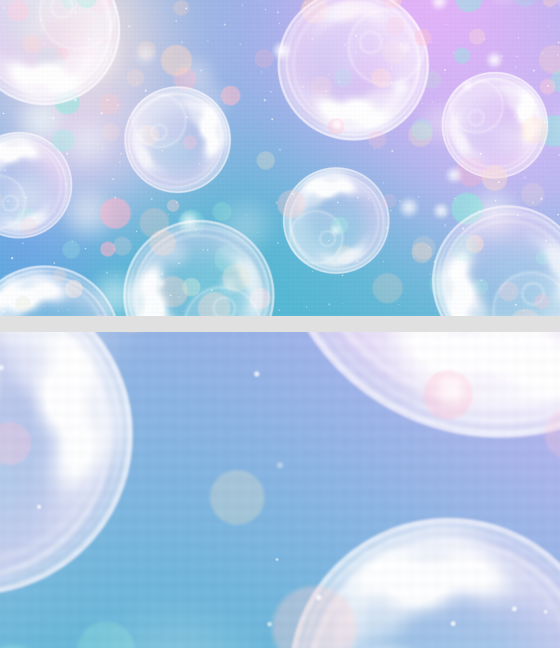
Top: the whole. Bottom: its middle third, enlarged.
This background is drawn by a Shadertoy shader. Its source:

```glsl
// Glassy soap bubbles and pastel bokeh over a soft teal, blue and violet wash.
// Bubbles sit on a staggered lattice with alternating sizes; light discs,
// glows and sparkles are scattered by hashed grids, under a faint weave.

float hash(vec2 p) {
    return fract(sin(dot(p, vec2(127.1, 311.7))) * 43758.5453);
}

float glow(vec2 p, vec2 center, float radius) {
    vec2 d = (p - center) / radius;
    return exp(-dot(d, d));
}

// Gaussian line of the given width around zero
float band(float x, float width) {
    return exp(-x * x / (width * width));
}

// Rose, peach and mint lights
vec3 pastel(float hue) {
    vec3 warm = mix(vec3(1.0, 0.68, 0.78), vec3(1.0, 0.84, 0.74), smoothstep(0.1, 0.5, hue));
    return mix(warm, vec3(0.52, 0.91, 0.85), smoothstep(0.58, 0.75, hue));
}

vec3 backdrop(vec2 p) {
    vec3 col = mix(vec3(0.32, 0.72, 0.82), vec3(0.54, 0.69, 0.89), smoothstep(0.1, 0.85, p.y));
    col = mix(col, vec3(0.40, 0.62, 0.90), 0.8 * glow(p, vec2(0.08, 0.24), 0.26));
    col = mix(col, vec3(0.77, 0.73, 0.95), 0.95 * glow(p, vec2(1.68, 0.58), 0.52));
    col = mix(col, vec3(0.88, 0.70, 0.97), glow(p, vec2(1.36, 1.0), 0.48));
    col = mix(col, vec3(0.87, 0.81, 0.94), 0.9 * glow(p, vec2(0.26, 0.58), 0.28));
    return mix(col, vec3(0.96, 0.89, 0.87), 0.85 * glow(p, vec2(0.25, 0.92), 0.28));
}

// One jittered disc per grid cell; tint 0 is white, 1 is coloured
vec3 scatter(vec3 col, vec2 p, float pitch, float maxRadius, float softness,
             float opacity, float density, float tint, float seed) {
    vec2 cell = floor(p / pitch);
    for (int y = -1; y <= 1; y++)
    for (int x = -1; x <= 1; x++) {
        vec2 id = cell + vec2(x, y);
        vec2 key = id + seed;
        vec2 center = (id + 0.15 + 0.7 * vec2(hash(key), hash(key + 31.7))) * pitch;
        float radius = maxRadius * mix(0.4, 1.0, hash(key + 57.3));
        float keep = density * (1.0 - 0.8 * glow(center, vec2(0.84, 0.5), 0.25));
        float present = step(hash(key + 83.1), keep);
        float edge = max(radius * softness, 1.5 / iResolution.y);
        float disc = 1.0 - smoothstep(radius - edge, radius, length(p - center));
        vec3 light = mix(vec3(1.0), pastel(hash(key + 11.9)), tint);
        col = mix(col, light, disc * present * opacity * mix(0.4, 1.0, hash(key + 7.7)));
    }
    return col;
}

// q is measured in bubble radii, angle points to the main reflection
vec3 bubble(vec3 col, vec2 q, float angle, float veil, float soft) {
    float d = length(q);
    if (d > 1.1) return col;
    float inside = 1.0 - smoothstep(1.0 - soft, 1.0 + soft, d);
    vec2 dir = vec2(cos(angle), sin(angle));
    vec2 side = vec2(-dir.y, dir.x);
    float facing = dot(q, dir) / max(d, 0.001);
    float around = atan(q.y, q.x) - angle;

    // Pearly film, clear near the very edge
    vec3 film = mix(vec3(0.97, 0.95, 0.99), vec3(0.97, 0.86, 0.97), 0.5 + 0.5 * sin(around + 4.0 * d));
    float body = veil + 0.2 * smoothstep(0.3, 0.8, d) - 0.16 * smoothstep(0.84, 0.95, d);
    col = mix(col, film, inside * body);

    // Faint reflected disc and a tiny bubble inside it
    float lens = length(q - 0.45 * side + 0.2 * dir) - 0.5;
    float bead = length(q - 0.25 * side + 0.28 * dir) - 0.14;
    float lensMask = 1.0 - smoothstep(-soft, soft, lens);
    float lines = 0.2 * band(lens, 0.015 + soft) + 0.2 * band(bead, 0.012 + soft);
    col = mix(col, vec3(1.0), inside * (0.13 * lensMask + lines));

    // Broad streaky crescents on opposite sides
    float streak = 0.8 + 0.13 * sin(around * 3.0 + d * 15.0) + 0.1 * sin(around * 8.0 - d * 9.0);
    float bright = band(d - 0.68, 0.25) * exp(-2.2 * (1.0 - facing)) * streak;
    float faint = band(d - 0.72, 0.18) * exp(-3.0 * (1.0 + facing)) * streak;
    float cloud = smoothstep(0.08, 0.72, bright) + 0.7 * smoothstep(0.1, 0.9, faint);
    col = mix(col, vec3(0.995), inside * min(cloud, 0.96));

    // Thin concentric rings, each brighter over part of its turn
    float sweep = 0.5 + 0.5 * sin(around * 2.0 + 1.0);
    float rings = 0.55 * band(d - 0.98, 0.009 + soft)
                + mix(0.15, 0.4, sweep) * band(d - 0.925, 0.01 + soft)
                + mix(0.4, 0.15, sweep) * band(length(q + 0.025 * dir) - 0.875, 0.012 + soft)
                + 0.2 * band(length(q - 0.03 * side) - 0.82, 0.02 + soft);
    return mix(col, vec3(1.0), inside * min(rings, 0.9));
}

void mainImage(out vec4 fragColor, in vec2 fragCoord) {
    vec2 p = fragCoord / iResolution.y;
    vec3 col = backdrop(p);

    // Distant haze and coloured discs
    col = scatter(col, p, 0.24, 0.13, 1.0, 0.6, 0.6, 0.15, 3.0);
    col = scatter(col, p, 0.13, 0.058, 0.2, 0.6, 0.5, 0.9, 19.0);

    // Staggered lattice of bubbles, large and small in a checkerboard
    for (int j = 0; j < 3; j++)
    for (int i = 0; i < 4; i++) {
        float row = float(j), column = float(i);
        bool large = (i + j) % 2 == 0;
        float radius = large ? 0.24 : 0.169;
        float top = i % 2 == 0 ? 0.093 + 0.056 * column : 0.465 - 0.023 * column;
        vec2 center = vec2(0.06 + 0.502 * column, 1.0 - top - 0.493 * row);
        if (center.y < -0.1) continue;
        center.x += large ? 0.09 * (0.9 - 0.15 * column) : 0.0;
        float angle = large ? -1.5 + 4.9 * row : 0.35 + 1.5 * row;
        float veil = 0.2 + 0.28 * clamp(center.y, 0.0, 1.0);
        float soft = max(0.0025, 0.8 / iResolution.y) / radius;
        col = bubble(col, (p - center) / radius, angle, veil, soft);
    }

    // Near discs, soft lights and fine sparkles
    col = scatter(col, p, 0.16, 0.05, 0.2, 0.45, 0.5, 0.7, 41.0);
    col = scatter(col, p, 0.19, 0.05, 1.0, 0.8, 0.5, 0.0, 67.0);
    col = scatter(col, p, 0.05, 0.006, 1.0, 0.9, 0.4, 0.0, 97.0);

    // Faint woven grain
    vec2 weave = sin(p * 6.2832 * 72.0);
    col += 0.006 * weave.y + 0.003 * weave.x;
    fragColor = vec4(clamp(col, 0.0, 1.0), 1.0);
}
```
